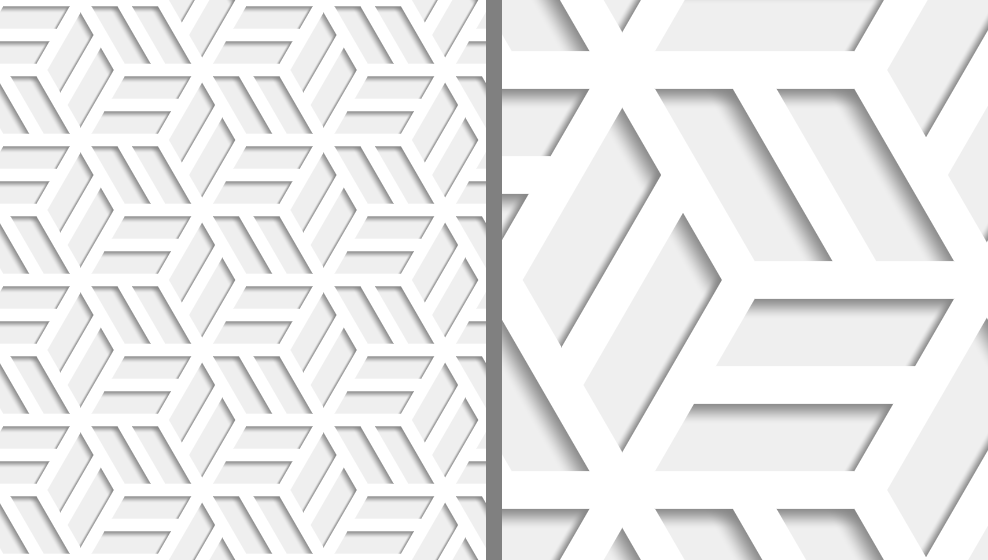
Left, the full canvas; right, a detail of the centre.
A WebGL 1 fragment shader for this pattern:

```glsl
precision highp float;
// Paper-cut rhombus lattice: white bars over grey slots with soft inner shadows.

uniform vec2 u_resolution;

#define REPEATS vec2(2.0, 4.0)             // whole periods across and down
#define ORIGIN_X 0.995                     // hub position, in thirds of a period
#define HALF_BAR 0.09                      // half bar width, rhombus height = 1
#define SHADOW_REACH vec3(0.10, 0.125, 0.047) // below flat, falling, rising edges
#define SHADOW_START 0.2                   // softening hidden behind the edge
#define PAPER vec3(1.0)
#define FLOOR vec3(0.937)
#define SHADOW vec3(0.52)

// Coordinates across the three bar directions; they always sum to zero.
vec3 latticeCoords(vec2 uv) {
  float x = uv.x * REPEATS.x * 3.0 - ORIGIN_X;
  float y = (1.0 - uv.y) * REPEATS.y;
  return vec3(2.0 * y, x - y, -x - y);
}

// Light left after the shadow cast inward by one edge.
float lightPast(float edgeDistance, float reach) {
  return smoothstep(-SHADOW_START, 1.0, edgeDistance / reach);
}

void main() {
  vec3 axes = latticeCoords(gl_FragCoord.xy / u_resolution);
  vec3 facing = vec3(1.0, -1.0, 1.0);      // side of each slot that casts shadow
  vec3 reach = SHADOW_REACH;
  float pixel = 2.0 * REPEATS.y / u_resolution.y;
  vec3 color = PAPER;

  // Each turn handles one rhombus orientation, split lengthwise into two slots.
  for (int i = 0; i < 3; i++) {
    float cellDiff = floor(axes.x) - floor(axes.z);
    float inRhombus = 1.0 - step(1.0, mod(cellDiff + 0.5, 3.0));

    // Position measured from the two shadow-casting sides
    float across = fract(2.0 * facing.x * axes.x) * 0.5;
    float along = fract(facing.z * axes.z);

    float inside = min(min(across, 0.5 - across), min(along, 1.0 - along)) - HALF_BAR;
    float opening = inRhombus * clamp(inside / pixel + 0.5, 0.0, 1.0);

    float light = lightPast(across - HALF_BAR, reach.x)
                * lightPast(along - HALF_BAR, reach.z);
    color = mix(color, mix(SHADOW, FLOOR, light), opening);

    // Turn to the next orientation
    axes = axes.yzx;
    facing = facing.yzx;
    reach = reach.yzx;
  }

  gl_FragColor = vec4(color, 1.0);
}
```
